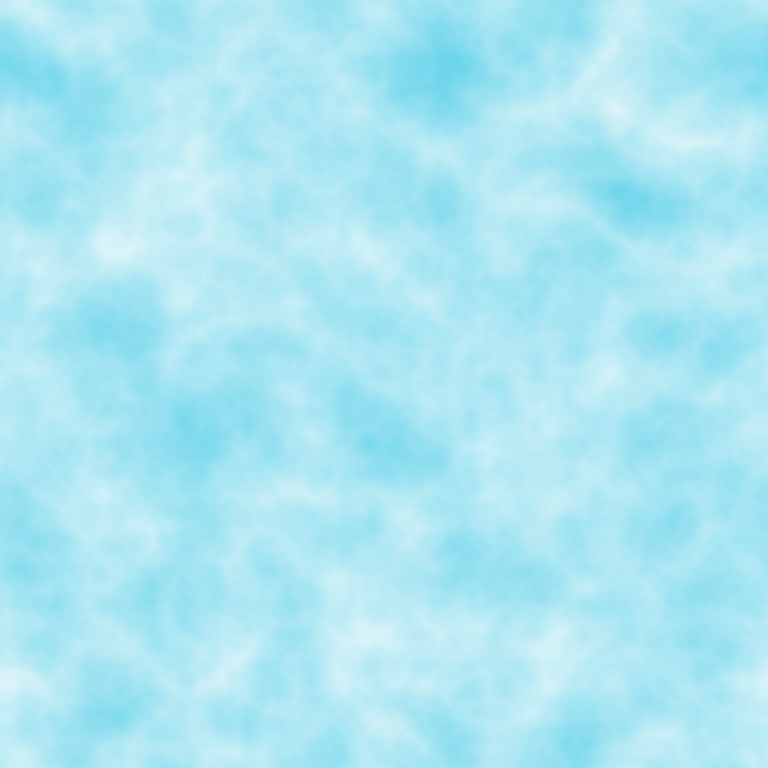
A three.js fragment shader for this texture:

```glsl
// Tileable pale cyan sky of soft, billowing clouds with faint bright creases.
varying vec2 vUv;

const float TAU = 6.2831853;
const int OCTAVES = 6;
const vec3 DEEP_CYAN = vec3(0.43, 0.835, 0.925);
const vec3 PALE_MIST = vec3(0.87, 0.96, 0.975);

float hash(vec2 cell, float seed) {
  return fract(sin(dot(cell, vec2(127.1, 311.7)) + seed * 7.31) * 43758.545);
}

// Slope of one lattice corner, wrapped to the period.
float cornerSlope(vec2 cell, vec2 corner, vec2 local, float period, float seed) {
  vec2 wrapped = floor(mod(cell + corner + 0.5, period));
  float angle = TAU * hash(wrapped, seed);
  return dot(vec2(cos(angle), sin(angle)), local - corner);
}

// Gradient noise that repeats after a whole number of cells.
float wrapNoise(vec2 p, float period, float seed) {
  vec2 cell = floor(p);
  vec2 f = p - cell;
  vec2 w = f * f * f * (f * (f * 6.0 - 15.0) + 10.0);
  float a = cornerSlope(cell, vec2(0.0, 0.0), f, period, seed);
  float b = cornerSlope(cell, vec2(1.0, 0.0), f, period, seed);
  float c = cornerSlope(cell, vec2(0.0, 1.0), f, period, seed);
  float d = cornerSlope(cell, vec2(1.0, 1.0), f, period, seed);
  return mix(mix(a, b, w.x), mix(c, d, w.x), w.y);
}

// Layered noise: x is the smooth sum, y the folded sum with creases at zero.
vec2 cloudLayers(vec2 uv, float basePeriod, float gain, float seed) {
  vec2 total = vec2(0.0);
  float period = basePeriod;
  float amplitude = 1.0;
  for (int i = 0; i < OCTAVES; i++) {
    float layer = seed + float(i) * 17.0;
    vec2 shift = vec2(0.37, 0.71) * float(i);
    float n = wrapNoise(uv * period + shift, period, layer);
    total += amplitude * vec2(n, sqrt(n * n + 0.0004));
    period *= 2.0;
    amplitude *= gain;
  }
  return total;
}

void main() {
  float haze = cloudLayers(vUv, 5.0, 0.53, 5.0).x;
  float billow = cloudLayers(vUv, 6.0, 0.49, 211.0).y;

  // Folded noise darkens the hollows and leaves the creases bright.
  float lightness = 0.565 + 0.40 * haze + 0.76 * (0.335 - billow);
  gl_FragColor = vec4(mix(DEEP_CYAN, PALE_MIST, clamp(lightness, 0.0, 1.0)), 1.0);
}
```
